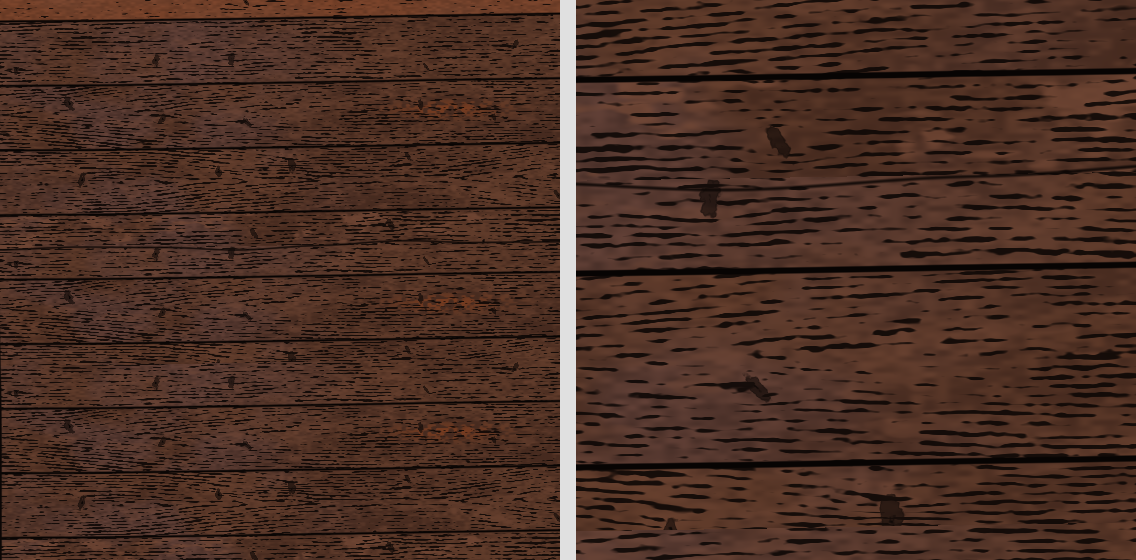
Left, the full canvas; right, a detail of the centre.
A Shadertoy shader for this texture:

```glsl
// Weathered brown timber wall: wide, slightly tilted horizontal boards split by
// dark seams. Four grain types recur down the wall; each has broken streaks,
// nested arches and hashed knots, laid over blotchy, worn stain.

#define BOARD_H 0.1153      // height of one board
#define FIRST_SEAM 0.039    // top seam, measured down from the top left
#define TILT 0.014          // rise of the seams across the canvas
#define SEAM_HALF 0.0018    // half width of a seam
#define GRAIN_LINES 17.0    // growth lines per board
#define GRAIN_CUT 0.24      // higher leaves less dark grain
#define KNOTS 5             // knots per grain type

const vec3 INK    = vec3(0.045, 0.025, 0.018);
const vec3 BROWN  = vec3(0.275, 0.165, 0.120);
const vec3 TAN    = vec3(0.375, 0.232, 0.165);
const vec3 MAUVE  = vec3(0.350, 0.235, 0.210);
const vec3 PALE   = vec3(0.455, 0.285, 0.210);
const vec3 ORANGE = vec3(0.470, 0.235, 0.125);

float hash(vec2 p) {
    vec3 q = fract(p.xyx * 0.1031);
    q += dot(q, q.yzx + 33.33);
    return fract((q.x + q.y) * q.z);
}

float noise(vec2 p) {
    vec2 i = floor(p), f = fract(p);
    f = f * f * (3.0 - 2.0 * f);
    return mix(mix(hash(i), hash(i + vec2(1, 0)), f.x),
               mix(hash(i + vec2(0, 1)), hash(i + vec2(1, 1)), f.x), f.y);
}

float fbm(vec2 p) {
    return 0.55 * noise(p) + 0.3 * noise(p * 2.1 + 7.3) + 0.15 * noise(p * 4.3 + 19.1);
}

// Grain type of a board; two boards are pieced together from two types.
float grainType(float row, float v) {
    if (row < 0.0) return 4.0;
    if (row == 3.0 && v > 0.52) return 0.0;
    if (row == 5.0) return v < 0.33 ? 2.0 : 0.0;
    if (row < 4.0) return row;
    return row == 4.0 ? 1.0 : row - 5.0;
}

// Growth-line phase: straight lines, or arches around a centre line.
float growthPhase(float kind, float x, float v) {
    float g = v * GRAIN_LINES;
    if (kind == 1.0) {
        float arch = sqrt(pow(v - 0.45, 2.0) + 0.0008);
        g = arch * GRAIN_LINES * 1.2 - 8.0 * smoothstep(-0.1, 0.65, x);
    } else if (kind == 2.0) {
        float arch = sqrt(pow(v - 0.52, 2.0) + 0.001);
        g = arch * GRAIN_LINES * 1.2 + 5.0 * smoothstep(0.1, 0.68, x)
            - 5.0 * smoothstep(0.76, 1.1, x);
    }
    return g + 2.2 * (fbm(vec2(x * 4.0, v * 2.5) + kind * 13.7) - 0.5);
}

// Adds knots: returns their darkness and bends the growth lines around them.
float knots(float kind, vec2 p, inout float phase) {
    float dark = 0.0;
    for (int i = 0; i < KNOTS; i++) {
        vec2 id = vec2(float(i) * 3.7 + 2.0, kind * 9.1 + 5.0);
        vec2 centre = vec2((float(i) + hash(id)) / float(KNOTS),
                           BOARD_H * (0.18 + 0.64 * hash(id + 31.0)));
        vec2 q = p - centre;
        float size = mix(0.006, 0.013, hash(id + 57.0));
        phase -= 1.4 * q.y / size * exp(-dot(q / vec2(2.8, 1.3), q / vec2(2.8, 1.3)) / (size * size));
        q.x += (hash(id + 83.0) - 0.5) * 1.4 * q.y;
        float d = length(q / vec2(0.65, 1.15)) / size + 1.1 * (fbm(p * 190.0) - 0.5);
        float core = 0.6 + 0.4 * smoothstep(0.2, 0.45, abs(d - 0.45));
        dark = max(dark, core * smoothstep(1.0, 0.7, d));
    }
    return dark;
}

void mainImage(out vec4 fragColor, in vec2 fragCoord) {
    vec2 uv = fragCoord / iResolution.xy;
    float px = 1.0 / iResolution.y;
    float x = uv.x, down = 1.0 - uv.y;

    // Board coordinates, with seams that waver a little
    float s = (down + TILT * x - FIRST_SEAM + 0.0025 * (noise(vec2(x * 5.0, 3.0)) - 0.5)) / BOARD_H;
    float row = floor(s), v = s - row;
    float kind = grainType(row, v);
    vec2 p = vec2(x, v * BOARD_H);
    vec2 seed = vec2(kind * 17.3, kind * 41.9);

    // Stain: blotches, cool worn left side, pale flakes and orange patches
    float blotch = fbm(p * vec2(6.0, 22.0) + seed);
    float speck = noise(p * vec2(130.0, 300.0) + seed);
    vec3 col = mix(BROWN, TAN, smoothstep(0.2, 0.8, 0.6 * blotch + 0.4 * speck));
    float cool = smoothstep(0.75, 0.1, abs(x - 0.25) * 1.5) * smoothstep(0.3, 0.65, fbm(p * vec2(9.0, 14.0) + seed + 5.0));
    col = mix(col, MAUVE * (0.82 + 0.3 * speck), 0.75 * cool);
    float flake = smoothstep(0.56, 0.72, fbm(p * vec2(24.0, 75.0) + seed + 11.0));
    col = mix(col, PALE, flake * (kind == 3.0 ? 0.7 : 0.3));
    float patchy = exp(-pow((x - 0.8) / 0.09, 2.0) - pow((v - 0.45) / 0.13, 2.0));
    if (kind == 1.0) col = mix(col, ORANGE, patchy * smoothstep(0.35, 0.65, speck));
    if (kind == 4.0) col = mix(ORANGE, PALE, 0.2 + 0.5 * blotch) * (0.86 + 0.2 * speck);

    // Broken dark grain
    float phase = growthPhase(kind, x, v);
    float knot = knots(kind, p, phase);
    float streak = noise(p * vec2(75.0, 390.0) + seed) + 0.5 * noise(p * vec2(210.0, 480.0) + seed);
    float density = fbm(p * vec2(7.0, 30.0) + seed + 23.0) - 0.5;
    float grain = 0.5 * sin(6.2832 * phase) + 1.3 * (streak - 0.75) + 0.9 * density;
    if (kind == 4.0) grain -= 0.35;
    float ink = smoothstep(GRAIN_CUT, GRAIN_CUT + 0.4, grain);
    col = mix(col, INK, max(0.88 * ink, knot));

    // Seams, the thin joint inside one board, and the ragged left edge
    float seam = abs(s - round(s)) * BOARD_H;
    col = mix(col, INK * 0.6, 1.0 - smoothstep(SEAM_HALF - px, SEAM_HALF + px, seam));
    float joint = abs(s - 3.52 - 0.12 * (noise(vec2(x * 7.0, 9.0)) - 0.5)) * BOARD_H;
    col = mix(col, INK, 0.85 * (1.0 - smoothstep(0.0, 0.0012 + px, joint)));
    float edge = 0.005 * smoothstep(0.45, 0.8, down);
    col = mix(col, INK, 1.0 - smoothstep(edge - px, edge + px, x + px));

    fragColor = vec4(col, 1.0);
}
```
